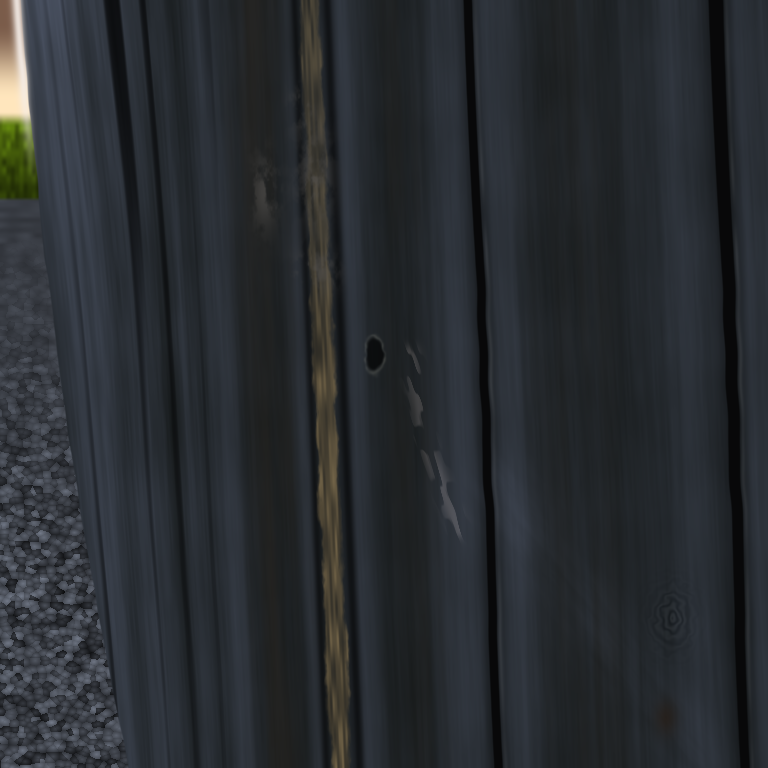
A Shadertoy shader for this texture:

```glsl
// Weathered timber fence at a slant, with gravel and sunlit grass at far left.
// Stretched noise makes the grain, soft bands tint the boards, curves place
// the gaps, and a cell pattern scatters the gravel.
#define DARK_WOOD vec3(.098, .113, .120)
#define BLUE_WOOD vec3(.222, .247, .290)
#define BROWN_WOOD vec3(.165, .145, .120)
#define TAN_WOOD vec3(.385, .335, .240)
#define GAP_COLOR vec3(.030, .032, .035)
#define GRAVEL_COLOR vec3(.235, .250, .280)
#define GRASS_COLOR vec3(.230, .310, .035)
#define SUN_COLOR vec3(1.0, .90, .74)
#define GRAIN_CONTRAST .48
#define GRAVEL_SCALE 95.0

float hash(vec2 p) {
    vec3 q = fract(vec3(p.xyx) * .1031);
    q += dot(q, q.yzx + 33.33);
    return fract((q.x + q.y) * q.z);
}
float noise(vec2 p) {
    vec2 i = floor(p), f = fract(p);
    f = f * f * (3.0 - 2.0 * f);
    return mix(mix(hash(i), hash(i + vec2(1, 0)), f.x),
               mix(hash(i + vec2(0, 1)), hash(i + vec2(1, 1)), f.x), f.y);
}
float fbm(vec2 p) {
    float sum = 0.0, amp = .55;
    for (int i = 0; i < 4; i++, amp *= .5, p = p * 2.03 + 17.0) sum += amp * noise(p);
    return sum;
}
float bell(float x, float width) { return exp(-x * x / (width * width)); }
float blob(vec2 p, vec2 center, vec2 size) { return bell(length((p - center) / size), 1.0); }
float segmentDist(vec2 p, vec2 a, vec2 b) {
    vec2 d = b - a;
    return length(p - a - d * clamp(dot(p - a, d) / dot(d, d), 0.0, 1.0));
}

// Bluish bands: position along the top edge, width, strength
const vec3 BANDS[9] = vec3[9](
    vec3(.065, .045, .65), vec3(.14, .028, .42), vec3(.205, .02, .3),
    vec3(.268, .022, .5), vec3(.375, .01, .4), vec3(.442, .023, .5),
    vec3(.572, .03, .48), vec3(.645, .03, .48), vec3(.88, .045, .42));

vec3 wood(vec2 p, float u) {
    float t = p.y, left = smoothstep(.36, .12, p.x);
    float w = u + .006 * (noise(vec2(u * 9.0, t * 3.0)) - .5);
    float tone = .16 + .45 * smoothstep(.935, .96, u);
    for (int i = 0; i < 9; i++) tone += BANDS[i].z * bell(w - BANDS[i].x, BANDS[i].y);
    tone += .55 * bell(u - .06, .06) * exp(-3.5 * t) - .16 * left * t;
    // Grain from broad streaks to fine fibres
    float grain = .7 * noise(vec2(w * 48.0, t * 1.3)) + .6 * noise(vec2(w * 125.0, t * 2.2))
        + .35 * noise(vec2(w * 370.0, t * 16.0)) - .825;
    tone += GRAIN_CONTRAST * grain * (.6 + .6 * left);
    tone += .24 * (fbm(p * vec2(13, 9)) - .5);
    // Pale smear on the lower right board
    float smear = segmentDist(p, vec2(.65, .64), vec2(.91, .99));
    tone += .34 * bell(smear, .045) * fbm(vec2(p.x - t * .7, t) * vec2(45, 12));
    vec3 col = mix(DARK_WOOD, BLUE_WOOD, clamp(tone, -.35, 1.7));
    float brown = bell(u - .327, .035) + .4 * bell(u - .73, .06) + .5 * bell(u - .51, .03);
    col = mix(col, BROWN_WOOD, .55 * brown * noise(vec2(w * 90.0, t * 5.0)));
    return col * (1.0 - .75 * left * smoothstep(.72, .92, noise(vec2(w * 85.0, t * .9 + 3.0))));
}

vec3 addStrip(vec3 col, vec2 p) {
    float d = p.x - .402 - .042 * p.y;
    float ragged = .012 * (fbm(p * vec2(75, 30)) - .5);
    float mask = smoothstep(.016, .010, abs(d) + ragged) * mix(.6, .95, smoothstep(.3, .48, p.y));
    float fibre = noise(vec2(d * 330.0, p.y * 24.0));
    col *= 1.0 - .6 * bell(d - .024, .007) - .5 * bell(d + .019, .005);
    col = mix(col, TAN_WOOD * (.64 + .55 * fibre), mask * (.55 + .45 * fibre));
    // Grey flaked stains
    float stain = blob(p, vec2(.345, .25), vec2(.018, .045)) + blob(p, vec2(.41, .23), vec2(.022, .055))
        + blob(p, vec2(.412, .352), vec2(.027, .025)) + blob(p, vec2(.392, .14), vec2(.014, .025));
    return mix(col, vec3(.32, .31, .3), .65 * min(stain, 1.0) * smoothstep(.38, .66, fbm(p * vec2(65, 40))));
}

vec3 addKnots(vec3 col, vec2 p) {
    float wobble = .3 * (noise(p * 130.0) - .5);
    float r = length((p - vec2(.488, .462)) / vec2(.012, .022)) + wobble;
    col *= 1.0 - .65 * smoothstep(1.1, .7, r);
    col += vec3(.13, .125, .105) * bell(r - 1.05, .15) * noise(p * 160.0 + 5.0);
    col = mix(col, vec3(.15, .11, .08), .65 * blob(p, vec2(.867, .935), vec2(.014, .022)));
    float swirl = length((p - vec2(.875, .805)) / vec2(.026, .038)) + wobble;
    col += .03 * bell(swirl, 1.0) * cos(swirl * 18.0);
    // Broken diagonal scratches
    float s = min(segmentDist(p, vec2(.535, .46), vec2(.552, .57)), segmentDist(p, vec2(.552, .57), vec2(.598, .69)));
    float chips = smoothstep(.53, .72, noise(vec2((p.x - p.y * .3) * 190.0, p.y * 42.0)));
    return col + vec3(.14, .125, .12) * chips * bell(s, .011);
}

vec3 addGap(vec3 col, float d, float halfWidth, float t, float px) {
    d += .003 * (noise(vec2(5.0, t * 24.0)) - .5);
    col *= 1.0 - .35 * bell(d, halfWidth * 2.2);
    col += .075 * bell(d - halfWidth - .004, .0025) * noise(vec2(3.0, t * 18.0));
    return mix(col, GAP_COLOR, smoothstep(halfWidth + px, halfWidth - px, abs(d)));
}

vec3 ground(vec2 p, float px) {
    vec2 q = p * GRAVEL_SCALE * vec2(1.0, 1.3);
    float nearest = 9.0, shade = .5;
    for (int k = 0; k < 9; k++) {
        vec2 c = floor(q) + vec2(k % 3 - 1, k / 3 - 1);
        float d = length(q - c - vec2(hash(c), hash(c + 41.0)));
        if (d < nearest) { nearest = d; shade = hash(c + 83.0); }
    }
    float stone = shade * .9 - .1 - nearest * .65;
    vec3 col = GRAVEL_COLOR * (.93 + stone * smoothstep(.25, .75, p.y)) * (.86 + .3 * noise(p * vec2(60, 150)));
    vec3 grass = GRASS_COLOR * (.7 + .6 * noise(p * vec2(180, 90))) * mix(1.35, .7, smoothstep(.15, .26, p.y));
    col = mix(grass, col, smoothstep(.257 - px, .261 + px, p.y));
    vec3 sun = mix(vec3(.48, .36, .29), SUN_COLOR, smoothstep(.03, .13, p.y));
    return mix(sun, col, smoothstep(.145, .165, p.y));
}

void mainImage(out vec4 fragColor, in vec2 fragCoord) {
    vec2 p = vec2(0, 1) + vec2(1, -1) * fragCoord / iResolution.xy; // y runs down
    float t = p.y, px = 1.0 / iResolution.y;
    vec3 col = wood(p, p.x - t * mix(.13, .04, smoothstep(0.0, .4, p.x)));
    col = addKnots(addStrip(col, p), p);
    col = addGap(col, p.x - .608 - .052 * t + .012 * t * t, .0055, t, px);
    col = addGap(col, p.x - .931 - .052 * t + .014 * t * t, mix(.0095, .006, t), t, px);
    // Fence end and its sunlit rim
    float edge = p.x - .028 - .07 * t * (1.0 + t) + .003 * (noise(vec2(t * 30.0, 2.0)) - .5);
    col = mix(ground(p, px), col, smoothstep(-px, px, edge));
    col = mix(col, vec3(.96, .93, .91), .9 * bell(edge + .005, .007) * smoothstep(.25, .08, t));
    fragColor = vec4(clamp(col, 0.0, 1.0), 1.0);
}
```
